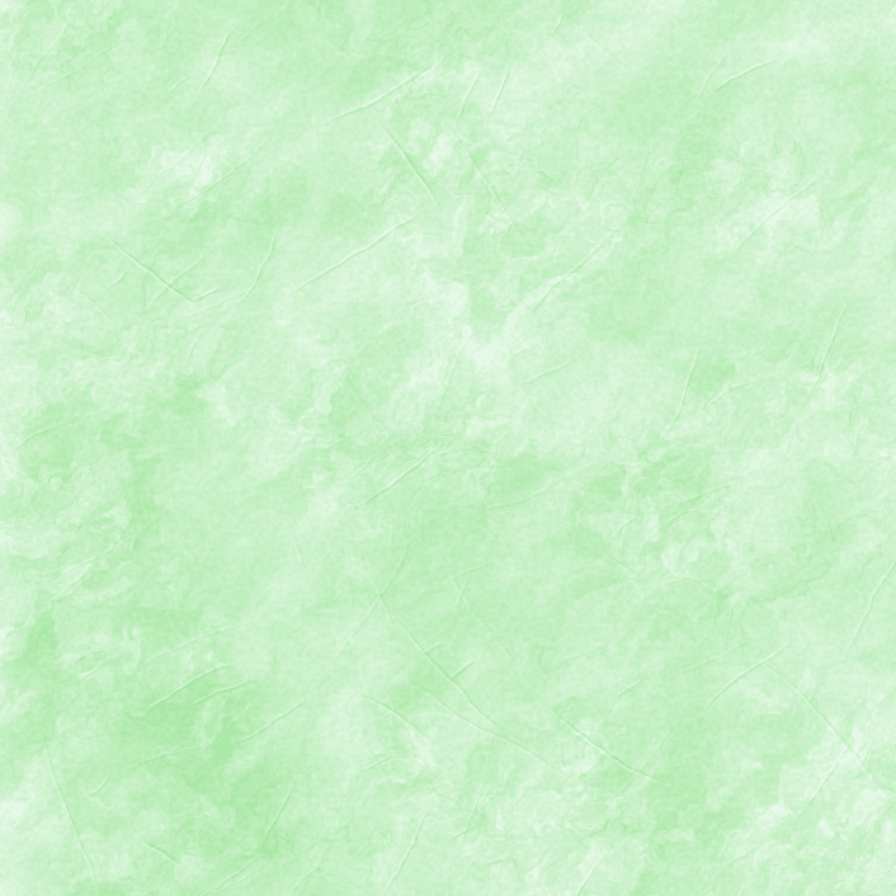
Write a Shadertoy shader that draws this texture.

```glsl
// Pale green marbled paper: warped gradient noise makes cloudy, diagonal mottling
// with crisp flakes, ridged noise adds thin wisps, and a loop scatters embossed
// creases. A fine grain and a faded left margin finish the sheet.

const vec3 SHADE_GREEN = vec3(0.695, 0.918, 0.685);
const vec3 LIGHT_GREEN = vec3(0.862, 0.966, 0.864);
const float TAU = 6.28318;
const float STREAK_ANGLE = 0.75;
const int CREASE_COUNT = 90;

vec2 hash2(vec2 p) {
    vec3 q = fract(p.xyx * vec3(0.1031, 0.1030, 0.0973));
    q += dot(q, q.yzx + 33.33);
    return fract((q.xx + q.yz) * q.zy);
}

vec2 direction(float angle) {
    return vec2(cos(angle), sin(angle));
}

float cornerSlope(vec2 cell, vec2 offset) {
    return dot(direction(TAU * hash2(cell).x), offset);
}

// Gradient noise, roughly -1 to 1
float gradientNoise(vec2 p) {
    vec2 i = floor(p), f = p - i;
    vec2 u = f * f * f * (f * (f * 6.0 - 15.0) + 10.0);
    vec2 e = vec2(1.0, 0.0);
    float low = mix(cornerSlope(i, f), cornerSlope(i + e, f - e), u.x);
    float high = mix(cornerSlope(i + e.yx, f - e.yx), cornerSlope(i + 1.0, f - 1.0), u.x);
    return 1.4 * mix(low, high, u.y);
}

float fbm(vec2 p, int octaves, float gain) {
    float sum = 0.0, amplitude = 1.0;
    for (int i = 0; i < octaves; i++) {
        sum += amplitude * gradientNoise(p);
        p = mat2(1.6, 1.2, -1.2, 1.6) * p + 17.3;
        amplitude *= gain;
    }
    return sum;
}

// Coordinates along and across a direction
vec2 alongAcross(vec2 p, float angle) {
    vec2 d = direction(angle);
    return vec2(dot(p, d), dot(p, vec2(-d.y, d.x)));
}

// Narrow bright line where the noise crosses zero
float ridge(float n, float sharpness) {
    float r = 1.0 - min(abs(n) * sharpness, 1.0);
    return r * r;
}

// Embossed fold: a light lip beside a dark groove, fading at both ends
float crease(vec2 p, vec2 centre, float angle, float halfLength, float width) {
    vec2 q = alongAcross(p - centre, angle);
    q.y += 0.12 * q.x * q.x / halfLength * sin(centre.x * 40.0);
    float fade = 1.0 - smoothstep(0.3, 1.0, abs(q.x) / halfLength);
    float s = q.y / width;
    return fade * (exp(-s * s) - 1.2 * exp(-(s + 1.8) * (s + 1.8)));
}

float creases(vec2 p, float width) {
    float sum = 0.0;
    for (int i = 0; i < CREASE_COUNT; i++) {
        vec2 place = hash2(vec2(float(i), 3.7));
        vec2 shape = hash2(vec2(float(i), 21.4));
        vec2 look = hash2(vec2(float(i), 58.9));
        float crossing = step(0.8, look.x) * 1.5;
        float angle = mix(0.35, 1.25, shape.x) + crossing;
        float halfLength = mix(0.02, 0.14, shape.y * shape.y);
        sum += mix(0.25, 1.0, look.y) * crease(p, place, angle, halfLength, width);
    }
    return sum;
}

void mainImage(out vec4 fragColor, in vec2 fragCoord) {
    vec2 uv = fragCoord / iResolution.xy;
    vec2 p = fragCoord / iResolution.y;

    // Bend the plane, then stretch it along the diagonal
    vec2 warp = vec2(fbm(p * 11.0 + 3.1, 4, 0.6), fbm(p * 11.0 + 41.7, 4, 0.6));
    vec2 streak = alongAcross(p + 0.018 * warp, STREAK_ANGLE) * vec2(0.7, 1.25);
    float busy = smoothstep(-0.4, 0.35, gradientNoise(p * 4.5 + 9.2));

    // Cloudy mottling from broad to small
    float tone = 0.59 + 0.18 * (uv.x - 0.5) + 0.32 * gradientNoise(p * 2.3 + 5.0);
    tone += 0.33 * fbm(streak * 8.0, 6, 0.62);

    // Crisp light flakes and dark chips
    float flakes = fbm(streak * 19.0 + 30.0, 4, 0.6);
    float chips = fbm(streak * 27.0 + 150.0, 4, 0.6);
    tone += mix(0.12, 0.30, busy) * (smoothstep(-0.25, 0.3, flakes) - 0.5);
    tone += mix(0.06, 0.26, busy) * (smoothstep(0.2, 0.5, chips) - 0.28);

    // Light wisps and darker hairline veins
    float wisps = ridge(fbm(streak * 17.0 + 70.0, 4, 0.55), 7.0);
    float veins = ridge(fbm(streak * 13.0 + 110.0, 4, 0.5), 9.0);
    float veinMask = smoothstep(-0.1, 0.4, gradientNoise(p * 7.0 + 24.0));
    tone += 0.28 * busy * wisps - 0.34 * veinMask * veins;

    // Folds, paper grain and the faded margin
    tone += 0.42 * creases(p + 0.004 * warp, 0.0015);
    tone += 0.20 * gradientNoise(p * 190.0) + 0.12 * gradientNoise(p * vec2(90.0, 130.0) + 7.0);
    tone += 0.30 * (1.0 - smoothstep(0.0, 0.035, uv.x + 0.01 * warp.x));

    tone = clamp(tone, -0.2, 1.25);
    fragColor = vec4(mix(SHADE_GREEN, LIGHT_GREEN, tone), 1.0);
}
```
